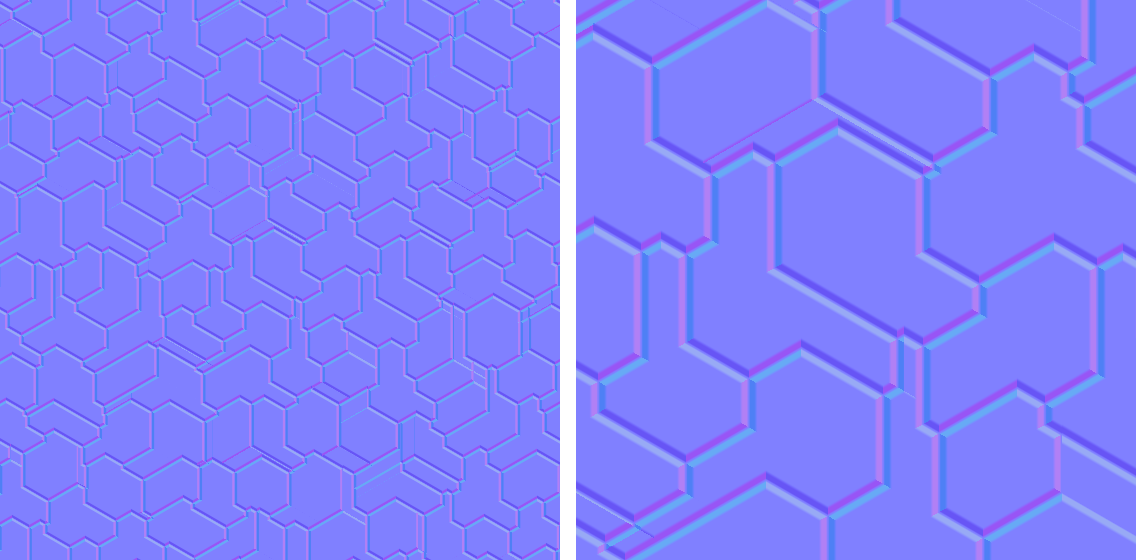
Left, the full canvas; right, a detail of the centre.
Reproduce this texture map procedurally as a three.js fragment shader.

```glsl
varying vec2 vUv;

const float CELLS = 11.0;

vec2 hash2(vec2 c) {
  vec3 h = fract((c.xyx + 7.0) * vec3(0.1031, 0.1030, 0.0973));
  h += dot(h, h.yzx + 33.33);
  return fract((h.xx + h.yz) * h.zy);
}

// Jittered site of a grid cell; wraps so that the map tiles
vec2 site(vec2 cell) {
  return cell + 0.5 + 0.9 * (hash2(mod(cell, CELLS)) - 0.5);
}

// Normal of the triangle side that q lies towards; dot with q is the distance
vec2 triangleSide(vec2 q) {
  vec2 slant = vec2(q.x < 0.0 ? -0.866 : 0.866, 0.5);
  return dot(q, slant) > -q.y ? slant : vec2(0.0, -1.0);
}

void main() {
  vec2 p = vUv * CELLS;
  vec2 base = floor(p);

  // Nearest site by triangular distance
  float nearest = 1e3;
  vec2 nearSide = vec2(0.0);
  for (int j = -2; j <= 2; j++) {
    for (int i = -2; i <= 2; i++) {
      vec2 q = p - site(base + vec2(float(i), float(j)));
      vec2 side = triangleSide(q);
      float d = dot(q, side);
      if (d < nearest) {
        nearest = d;
        nearSide = side;
      }
    }
  }

  // Closest border; it only exists where the two sides differ
  float edge = 1e3;
  vec2 toEdge = vec2(0.0);
  for (int j = -2; j <= 2; j++) {
    for (int i = -2; i <= 2; i++) {
      vec2 q = p - site(base + vec2(float(i), float(j)));
      vec2 side = triangleSide(q);
      vec2 across = nearSide - side;
      float span = length(across);
      if (span > 0.5) {
        float e = (dot(q, side) - nearest) / span;
        if (e < edge) {
          edge = e;
          toEdge = across / span;
        }
      }
    }
  }

  // Groove walls lean towards the border, flat elsewhere
  edge /= CELLS;
  float wall = smoothstep(0.0, 0.0012, edge) * (1.0 - smoothstep(0.0032, 0.0055, edge));
  vec3 normal = normalize(vec3(toEdge * 0.42 * wall, 1.0));
  gl_FragColor = vec4(normal * 0.5 + 0.5, 1.0);
}
```
